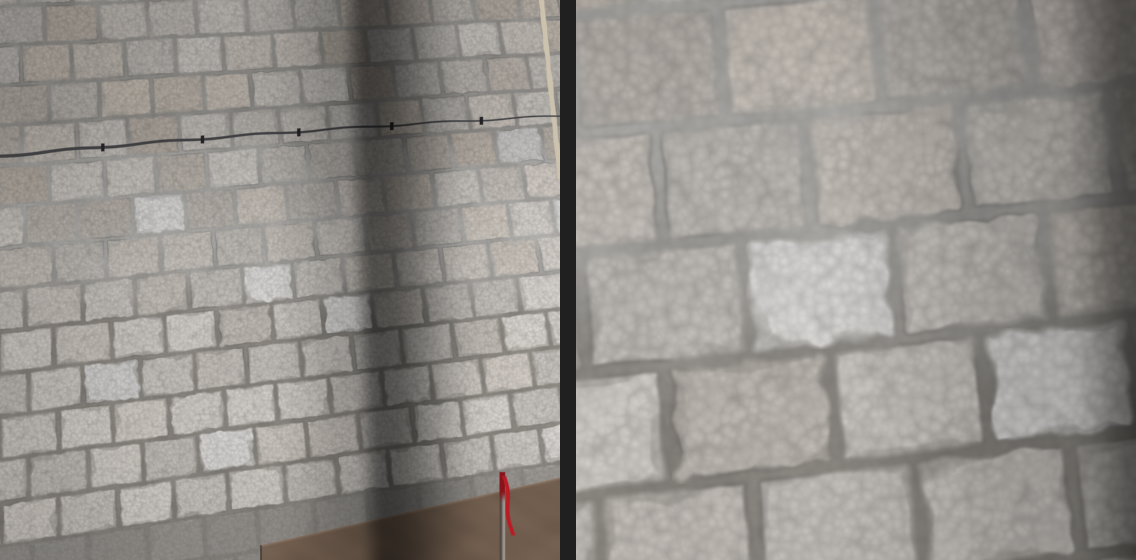
Left: the whole. Right: its middle third, enlarged.
This texture is drawn by a Shadertoy shader. Its source:

```glsl
#define JOINT_HALF 0.0034
#define ROUGHNESS 0.0065
#define GRAIN_SCALE 165.0
#define GRAIN_DEPTH 0.21
#define SHADOW_DEPTH 0.57
#define BLOCK_GREY vec3(0.665, 0.652, 0.635)
#define BLOCK_TAN vec3(0.635, 0.602, 0.565)
#define MORTAR_DARK vec3(0.470, 0.458, 0.438)
#define MORTAR_PALE vec3(0.595, 0.590, 0.580)
#define BOARD_BROWN vec3(0.44, 0.365, 0.305)
#define CABLE_DARK vec3(0.19, 0.19, 0.20)
#define TAPE_RED vec3(0.66, 0.10, 0.13)

float hash(vec2 p) {
    return fract(sin(dot(p, vec2(127.1, 311.7))) * 43758.5);
}

// Distance to the nearest scattered point
float cellular(vec2 p) {
    vec2 cell = floor(p), f = p - cell;
    float nearest = 2.0;
    for (int y = -1; y <= 1; y++)
    for (int x = -1; x <= 1; x++) {
        vec2 o = vec2(x, y);
        vec2 point = vec2(hash(cell + o), hash(cell + o + 57.3));
        nearest = min(nearest, length(o + point - f));
    }
    return nearest;
}

float waves(vec2 p) {
    return (sin(p.x + 1.7 * sin(p.y * 0.8)) + sin(p.y * 1.3 + 1.4 * sin(p.x * 1.1))
          + 0.6 * sin(p.x * 2.3 - p.y * 1.9)) / 2.6;
}

// Solves a*t*t + b*t = c for the smaller root
float solveCourse(float a, float b, float c) {
    return 2.0 * c / (b + sqrt(max(b * b + 4.0 * a * c, 1e-6)));
}

// Coverage of a shape from its signed distance
float cover(float d) {
    float soft = max(0.0016, 0.8 / iResolution.y);
    return 1.0 - smoothstep(-soft, soft, d);
}

float boxDistance(vec2 p, vec2 halfSize) {
    vec2 d = abs(p) - halfSize;
    return length(max(d, 0.0)) + min(max(d.x, d.y), 0.0);
}

vec3 wall(vec2 q) {
    // Courses fan out in perspective; alternate ones shift by half a block
    float v = 1.0 + solveCourse(0.00032, 0.0707 - 0.0083 * q.x, q.y - 0.082 + 0.05 * q.x);
    v += 0.02 * waves(q * vec2(23.0, 9.0));
    float row = floor(v), level = v - 0.5;
    float u = solveCourse(-0.00085, 0.0944 + 0.0009 * level, q.x + 0.0117 - 0.00117 * level);
    u += 0.5 * mod(row, 2.0) + 0.025 * sin(u * 2.1 + row * 4.7);
    vec2 id = vec2(floor(u), row), f = fract(vec2(u, v));
    float tone = hash(id), tint = hash(id + 19.0), wear = hash(id + 41.0);

    // Two turned layers of grain
    float grain = 0.5 * cellular(q * GRAIN_SCALE)
                + 0.5 * cellular(mat2(0.8, 0.6, -0.6, 0.8) * q * GRAIN_SCALE * 0.61) - 0.48;

    // Ragged block faces with mortar smeared over their rims
    vec2 edge = min(f, 1.0 - f) * vec2(0.090 - 0.012 * q.x, 0.073);
    vec2 corner = max(0.006 - edge, 0.0);
    float inside = min(0.006 - length(corner), min(edge.x, edge.y));
    inside = min(edge.x, edge.y) > 0.006 ? min(edge.x, edge.y) : inside;
    float chips = cellular(q * 55.0) - 0.45 + 0.4 * waves(q * 110.0 + row);
    float face = inside - JOINT_HALF - ROUGHNESS * (0.15 + 0.6 * wear * wear) * chips;
    float smear = 0.006 * (waves(q * 47.0 + 5.0 * id.yx) + 0.2) + 0.003 * chips;
    float blockMask = smoothstep(-0.0025, 0.0030, face);
    blockMask *= 1.0 - 0.38 * (1.0 - smoothstep(-0.001, 0.003, face - smear));

    float upper = 1.0 - smoothstep(0.3, 0.55, q.y);
    vec3 block = mix(BLOCK_GREY, BLOCK_TAN, smoothstep(0.25, 0.95, tint) * (0.3 + 0.5 * upper));
    block *= mix(0.94, 1.05, tone);
    block += vec3(0.055, 0.06, 0.07) * step(0.93, wear);
    block *= 1.0 - GRAIN_DEPTH * grain + 0.02 * waves(q * 95.0 + 3.0 * grain);

    // Paler joints across the middle courses
    float pale = smoothstep(0.20, 0.28, q.y) * (1.0 - smoothstep(0.42, 0.6, q.y));
    vec3 mortar = mix(MORTAR_DARK, MORTAR_PALE, max(pale, 0.55 * upper));
    mortar *= 1.0 + 0.06 * waves(q * 40.0) - 0.08 * grain;
    vec3 color = mix(mortar, block, blockMask);
    float crack = smoothstep(-0.1, 0.7, waves(q * 31.0 + 2.0));
    color *= 1.0 - 0.12 * crack * exp(-pow(face / 0.0015, 2.0));

    // Plastered lowest course
    float plaster = smoothstep(12.95, 13.1, v);
    color = mix(color, vec3(0.47, 0.46, 0.445) * (1.0 - 0.12 * grain), plaster * 0.8);

    // Broad daylight: dim above, strongest in the middle and lower right
    float light = mix(0.92, 1.05, smoothstep(0.15, 0.55, q.y));
    light *= 0.95 + 0.08 * smoothstep(0.0, 0.35, q.x);
    light += 0.05 * smoothstep(0.8, 0.95, q.x) - 0.05 * smoothstep(0.75, 1.0, q.y);
    return color * light;
}

void mainImage(out vec4 fragColor, in vec2 fragCoord) {
    vec2 q = fragCoord / iResolution.xy;
    q.y = 1.0 - q.y;
    vec3 color = wall(q);

    // Cream strip by the right border
    float strip = abs(q.x - 0.967 - 0.105 * q.y) - 0.0045 + 0.001 * waves(q * 90.0);
    color = mix(color, vec3(0.80, 0.76, 0.68), cover(max(strip, q.y - 0.32)));

    // Sagging cable with evenly spaced clips
    float cableY = 0.279 - 0.095 * q.x + 0.023 * q.x * q.x + 0.0015 * sin(q.x * 38.0);
    float cable = abs(q.y - cableY) - mix(0.0030, 0.0012, q.x);
    color = mix(color, CABLE_DARK * 1.3, cover(cable));
    for (float i = 0.0; i < 5.0; i++) {
        float clipX = 0.1836 + 0.181 * i - 0.003 * i * i;
        float clip = boxDistance(vec2(q.x - clipX, q.y - cableY), vec2(0.002, 0.006));
        color = mix(color, CABLE_DARK * 0.7, cover(clip - 0.001));
    }

    // Leaning board
    float below = 0.974 - 0.226 * (q.x - 0.465) - q.y;
    float board = max(below, 0.465 - q.x);
    vec3 wood = BOARD_BROWN * (1.0 + 0.05 * waves(q * vec2(35.0, 70.0)));
    wood *= 1.0 + 0.2 * smoothstep(-0.006, 0.0, below);
    wood *= 1.0 - 0.6 * (1.0 - smoothstep(0.465, 0.469, q.x));
    color = mix(color, wood, cover(board));

    // Post with a red top and hanging tape
    float post = boxDistance(q - vec2(0.897, 0.95), vec2(0.005, 0.107));
    vec3 postColor = mix(vec3(0.33, 0.29, 0.27), vec3(0.62, 0.59, 0.56), smoothstep(0.894, 0.9, q.x));
    color = mix(color, mix(TAPE_RED * 0.8, postColor, smoothstep(0.875, 0.9, q.y)), cover(post));
    float drop = (q.y - 0.85) / 0.107;
    float tape = abs(q.x - 0.900 - 0.015 * drop - 0.003 * sin(drop * 7.0)) - 0.0035;
    color = mix(color, TAPE_RED * 1.1, cover(max(tape, abs(q.y - 0.903) - 0.053)));

    // Soft vertical shadow, sharper on its left
    float s = q.x - 0.635 - 0.04 * q.y;
    float shadow = 0.35 * smoothstep(-0.19, -0.02, s) + 0.65 * smoothstep(-0.035, 0.014, s);
    shadow *= 1.0 - smoothstep(0.02, 0.2, s);
    color *= 1.0 - SHADOW_DEPTH * shadow;
    fragColor = vec4(clamp(color, 0.0, 1.0), 1.0);
}
```
